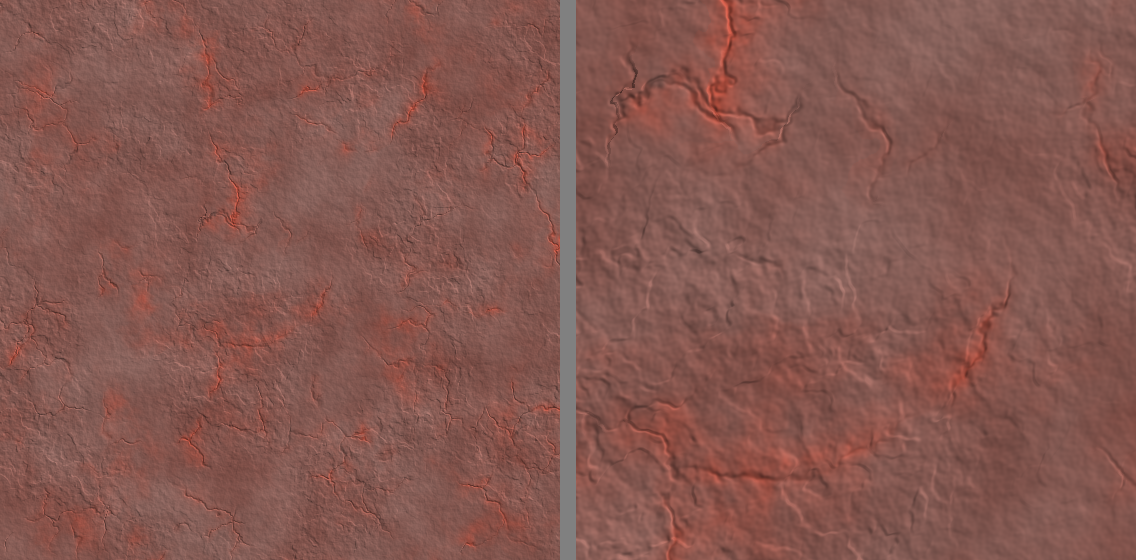
Left, the full canvas; right, a detail of the centre.
Give the GLSL for this texture, as a WebGL 1 fragment shader.

```glsl
precision highp float;
// Weathered red-brown rock with flaking ledges, fine grain and rust-red cracks.

uniform vec2 u_resolution;

const vec3 RED_BROWN = vec3(0.500, 0.314, 0.284);
const vec3 PALE_CLAY = vec3(0.530, 0.382, 0.356);
const vec3 RUST = vec3(0.78, 0.29, 0.21);
const vec2 LIGHT = vec2(0.75, 0.66);
const float RELIEF_STEP = 0.001;

vec2 hash2(vec2 cell) {
  vec3 q = fract(cell.xyx * vec3(0.1031, 0.1030, 0.0973));
  q += dot(q, q.yzx + 33.33);
  return fract((q.xx + q.yz) * q.zy);
}

float cornerSlope(vec2 cell, vec2 offset) {
  float angle = 6.2832 * hash2(cell).x;
  return dot(vec2(cos(angle), sin(angle)), offset);
}

float gradientNoise(vec2 p) {
  vec2 i = floor(p), f = p - i;
  vec2 u = f * f * f * (f * (f * 6.0 - 15.0) + 10.0);
  vec2 e = vec2(1.0, 0.0);
  float low = mix(cornerSlope(i, f), cornerSlope(i + e, f - e), u.x);
  float high = mix(cornerSlope(i + e.yx, f - e.yx), cornerSlope(i + 1.0, f - 1.0), u.x);
  return mix(low, high, u.y);
}

float fbm(vec2 p, int octaves) {
  float sum = 0.0, amplitude = 1.0;
  for (int i = 0; i < 6; i++) {
    if (i >= octaves) break;
    sum += amplitude * gradientNoise(p);
    p = mat2(1.6, 1.2, -1.2, 1.6) * p + 19.7;
    amplitude *= 0.5;
  }
  return sum;
}

vec2 warp(vec2 p, float scale, float amount) {
  return p + amount * vec2(fbm(p * scale + 3.1, 4), fbm(p * scale + 47.3, 4));
}

// Broad bends plus small jagged kinks.
vec2 crackWarp(vec2 p) {
  return warp(warp(p, 28.0, 0.016), 5.0, 0.06);
}

// Distance to the border between the two nearest cells, in canvas units.
float borderDistance(vec2 p, float cells) {
  vec2 base = floor(p * cells), f = fract(p * cells);
  vec2 nearest = vec2(8.0), second = vec2(8.0);
  for (int y = -1; y <= 1; y++) {
    for (int x = -1; x <= 1; x++) {
      vec2 o = vec2(float(x), float(y));
      vec2 site = o + hash2(base + o + 71.0) - f;
      if (dot(site, site) < dot(nearest, nearest)) {
        second = nearest;
        nearest = site;
      } else if (dot(site, site) < dot(second, second)) {
        second = site;
      }
    }
  }
  return dot(0.5 * (nearest + second), normalize(second - nearest)) / cells;
}

// Flat steps joined by steep edges.
float terrace(float v, float edge) {
  return floor(v) + smoothstep(1.0 - edge, 1.0, fract(v));
}

float patchMask(vec2 p, float scale, float low, float high) {
  return smoothstep(low, high, fbm(p * scale, 3));
}

// x: distance to the crack, y: local strength.
vec2 crack(vec2 p, vec2 warped, float cells, float threshold) {
  float strength = patchMask(p + cells, 6.0, threshold, threshold + 0.4);
  return vec2(borderDistance(warped + cells, cells), strength);
}

float groove(vec2 c, float width) {
  float d = c.x / width;
  return c.y * exp(-d * d);
}

float surfaceHeight(vec2 p) {
  vec2 q = crackWarp(p);
  vec2 flakeSpace = warp(p, 24.0, 0.014);
  float roughness = patchMask(p + 5.3, 5.0, -0.35, 0.35);
  float ledges = terrace(fbm(flakeSpace * 6.0, 5) * 2.8, 0.2);
  float flakes = terrace(fbm(flakeSpace * 18.0 + 9.0, 4) * 1.8, 0.22);
  float h = 0.19 * ledges * mix(0.3, 1.0, roughness);
  h += 0.18 * flakes * mix(0.2, 1.0, roughness);
  h += 0.27 * fbm(p * 76.0, 3) * mix(0.6, 1.0, roughness);
  h -= 0.26 * groove(crack(p, q, 4.5, -0.05), 0.0025);
  return h - 0.24 * groove(crack(p, q, 12.0, 0.04), 0.0021);
}

float rustAround(vec2 c, float breakup) {
  float core = 0.32 * exp(-c.x / 0.004);
  float halo = 0.26 * exp(-c.x / 0.022);
  return c.y * (core + halo) * breakup;
}

void main() {
  vec2 p = gl_FragCoord.xy / u_resolution + 2.0;
  vec2 q = crackWarp(p);
  vec2 mainCrack = crack(p, q, 4.5, -0.05);
  vec2 fineCrack = crack(p, q, 12.0, 0.04);

  // Broad clay tones with mottling
  float mottle = fbm(p * 13.0 + 31.0, 5);
  float tone = 0.55 + 0.75 * fbm(q * 4.0 + 13.0, 4) + 0.45 * mottle;
  vec3 color = mix(RED_BROWN, PALE_CLAY, clamp(tone, 0.0, 1.0));
  color *= 0.99 + 0.07 * mottle;

  // Rust bleeding out of the cracks and in loose stains
  float breakup = clamp(0.7 + 1.4 * fbm(p * 22.0 + 7.0, 4), 0.05, 1.4);
  float rust = rustAround(mainCrack, breakup) + 0.4 * rustAround(fineCrack, breakup);
  rust += 0.20 * smoothstep(0.1, 0.7, fbm(q * 6.0 + 61.0, 5)) * breakup;
  color = mix(color, RUST, clamp(rust, 0.0, 0.7));

  // Side light on the relief, and shadow deep in the cracks
  vec2 toLight = LIGHT * RELIEF_STEP;
  float relief = surfaceHeight(p - toLight) - surfaceHeight(p + toLight);
  color *= 1.0 + clamp(1.45 * relief, -0.42, 0.28);
  color *= 1.0 - 0.18 * groove(mainCrack, 0.0018) - 0.15 * groove(fineCrack, 0.0016);

  gl_FragColor = vec4(color, 1.0);
}
```
